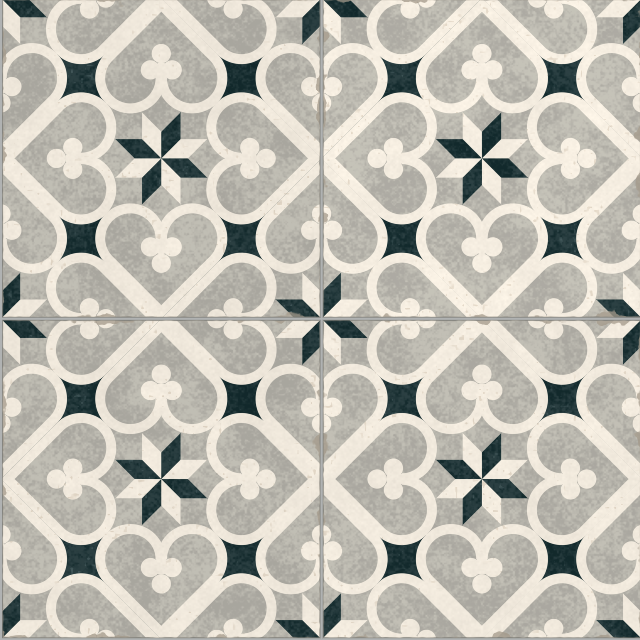
This pattern is drawn by a Shadertoy shader. Its source:

```glsl
// Worn cement tiles: hearts with trefoils around eight-point stars, set in grey joints.

const float TILE = 0.501;                    // tile pitch, in canvas widths
const vec2 JOINT_CROSS = vec2(0.5025, 0.502); // where the middle joints meet

// Lengths below are in tile widths
const vec2 LOBE = vec2(0.25, 0.0964);        // heart lobe centre, from the star
const float LOBE_OUTER = 0.1096;
const float LOBE_INNER = 0.0785;
const vec2 LEAF_SIDE = vec2(0.276, 0.034);
const vec2 LEAF_TIP = vec2(0.327, 0.0);
const float LEAF_RADIUS = 0.030;
const vec2 STEM = vec2(0.272, 0.0);
const float STEM_RADIUS = 0.027;
const float RAY_WIDTH = 0.060;
const float RAY_LENGTH = 0.083;
const float JOINT_HALF = 0.0048;
const float CHIP_DEPTH = 0.022;

const vec3 CREAM = vec3(0.955, 0.925, 0.875);
const vec3 GREY_LIGHT = vec3(0.765, 0.755, 0.715);
const vec3 GREY_DARK = vec3(0.67, 0.66, 0.63);
const vec3 TEAL_DEEP = vec3(0.07, 0.16, 0.17);
const vec3 TEAL_WORN = vec3(0.17, 0.25, 0.26);
const vec3 PIT = vec3(0.74, 0.67, 0.58);
const vec3 GROUT = vec3(0.69, 0.70, 0.70);
const vec3 GROUT_SHADE = vec3(0.45, 0.46, 0.45);
const vec3 CHIP = vec3(0.64, 0.60, 0.54);

float hash(vec2 p) {
    return fract(sin(dot(p, vec2(127.1, 311.7))) * 43758.5453);
}

float noise(vec2 p) {
    vec2 i = floor(p), f = fract(p);
    f = f * f * (3.0 - 2.0 * f);
    return mix(mix(hash(i), hash(i + vec2(1, 0)), f.x),
               mix(hash(i + vec2(0, 1)), hash(i + vec2(1, 1)), f.x), f.y);
}

float fbm(vec2 p) {
    float sum = 0.0, gain = 0.5;
    for (int i = 0; i < 4; i++) {
        sum += gain * noise(p);
        p = p * 2.03 + 17.3;
        gain *= 0.5;
    }
    return sum / 0.9375;
}

// Coverage of the region where d is negative
float fill(float d, float px) {
    return smoothstep(0.6 * px, -0.6 * px, d);
}

// Distance from the heart's spine: round about the lobe, straight to the tip
float heartSpine(vec2 p) {
    vec2 d = p - LOBE;
    bool tipSide = d.x > 0.0 && d.x > d.y;
    return tipSide ? (d.x + d.y) * sqrt(0.5) : length(d);
}

float trefoil(vec2 p) {
    float leaves = min(length(p - LEAF_SIDE), length(p - LEAF_TIP)) - LEAF_RADIUS;
    return min(leaves, length(p - STEM) - STEM_RADIUS);
}

void mainImage(out vec4 fragColor, in vec2 fragCoord) {
    float px = 1.0 / (iResolution.y * TILE);
    vec2 t = (fragCoord / iResolution.y - JOINT_CROSS) / TILE;

    // Nearest star on the centred lattice, then fold to one octant
    vec2 q = t - round(t);
    if (abs(q.x) + abs(q.y) > 0.5) q -= 0.5 * sign(q);
    vec2 m = abs(q);
    vec2 p = vec2(max(m.x, m.y), min(m.x, m.y));

    // Glazes with mottling and fine grain
    float mottle = fbm(t * 9.0 + 40.0);
    float grain = 0.6 * noise(t * 110.0) + 0.4 * noise(t * 190.0 + 9.0);
    float wear = smoothstep(0.3, 0.7, 0.5 * mottle + 0.5 * grain);
    float pits = smoothstep(0.80, 0.95, noise(t * 95.0 + 70.0));
    vec3 cream = CREAM * (1.0 + 0.05 * (grain - 0.5) + 0.06 * (mottle - 0.5));
    cream = mix(cream, PIT, 0.35 * pits * smoothstep(0.4, 0.65, mottle));
    vec3 grey = mix(GREY_DARK, GREY_LIGHT, wear);
    vec3 teal = mix(TEAL_DEEP, TEAL_WORN, wear) + 0.12 * pits * mottle;

    // Ground: grey around the star, teal between four lobes
    vec3 color = mix(grey, teal, step(LOBE.x + LOBE.y, p.x + p.y));

    // Star with alternate rays
    float ray = max(p.y - RAY_WIDTH, (p.x - p.y - RAY_LENGTH) * sqrt(0.5));
    float octantEdge = min(p.y, (p.x - p.y) * sqrt(0.5));
    float side = sign(q.x * q.y * (m.x - m.y));
    vec3 rayColor = mix(cream, teal, fill(octantEdge * side, px));
    color = mix(color, rayColor, fill(ray, px));

    // Heart band, heart field and trefoil
    float spine = heartSpine(p);
    color = mix(color, cream, fill(spine - LOBE_OUTER, px));
    color = mix(color, grey, fill(spine - LOBE_INNER, px));
    color = mix(color, cream, fill(trefoil(p), px));

    // Slight tone change from tile to tile
    color *= 0.985 + 0.03 * hash(floor(t) + 5.0);

    // Chipped edges and joints
    vec2 edge = abs(t - round(t));
    float joint = min(edge.x, edge.y);
    float bite = smoothstep(0.58, 0.85, fbm(t * 16.0 + 3.0));
    float rim = JOINT_HALF + 0.0025 * noise(t * 70.0);
    color = mix(color, CHIP, 0.75 * fill(joint - rim - CHIP_DEPTH * bite, 2.0 * px));
    color = mix(color, GROUT_SHADE, 0.7 * fill(joint - rim, px));
    color = mix(color, GROUT, fill(joint - 0.7 * JOINT_HALF, px));

    fragColor = vec4(color, 1.0);
}
```
